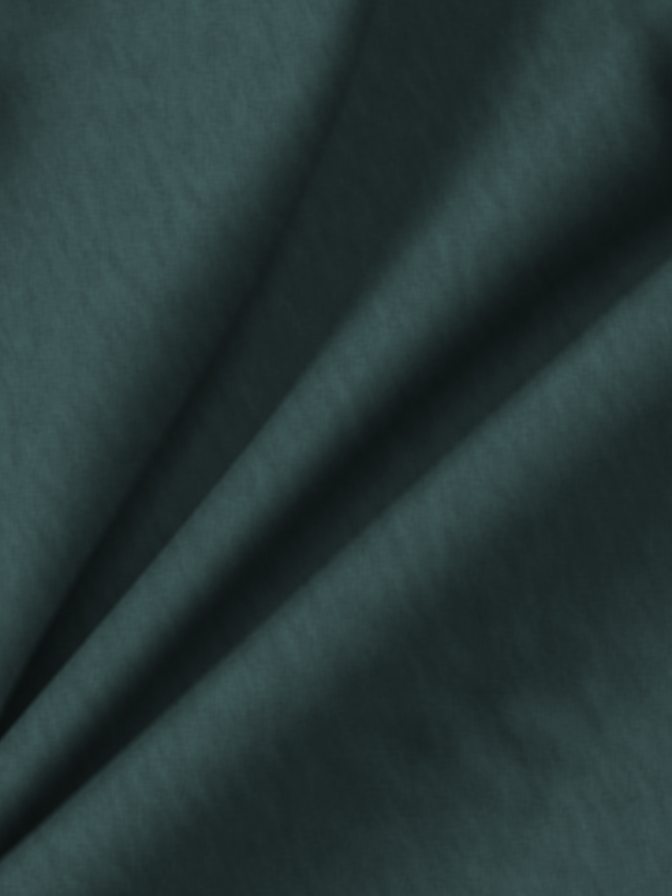
Write a Shadertoy shader that draws this texture.

```glsl
// Draped dark teal cloth with diagonal folds fanning out from the lower left.

// Fold lines: x position at heights 0, 1/3, 2/3 and 1 (canvas height = 1)
const vec4 LEFT_FOLD_END  = vec4(-0.085, 0.071, 0.273, 0.417);
const vec4 MID_FOLD_START = vec4(-0.147, 0.137, 0.402, 0.599);
const vec4 MID_FOLD_RIDGE = vec4(-0.187, 0.113, 0.413, 0.713);
const vec4 MID_FOLD_END   = vec4(-0.060, 0.252, 0.592, 1.122);
const vec4 LOW_FOLD_START = vec4(-0.046, 0.324, 0.695, 1.110);

const vec3  CLOTH_TINT    = vec3(0.71, 1.0, 0.995);
const float CRINKLE_DEPTH = 0.13;
const float WRINKLE_DEPTH = 0.16;
const float GRAIN_DEPTH   = 0.07;

// Cubic through four evenly spaced heights
float foldX(vec4 k, float y) {
    float s = 3.0 * y;
    float d1 = k.y - k.x;
    float d2 = k.z - 2.0 * k.y + k.x;
    float d3 = k.w - 3.0 * k.z + 3.0 * k.y - k.x;
    return k.x + s * (d1 + (s - 1.0) * (d2 / 2.0 + (s - 2.0) * d3 / 6.0));
}

// Approximate signed distance, positive to the lower right of the line
float foldDistance(vec4 k, vec2 p) {
    float h = 0.01;
    float slope = (foldX(k, p.y + h) - foldX(k, p.y - h)) / (2.0 * h);
    return (p.x - foldX(k, p.y)) / sqrt(1.0 + slope * slope);
}

vec2 hashGradient(vec2 cell) {
    vec3 q = fract(vec3(cell.xyx) * vec3(0.1031, 0.1030, 0.0973));
    q += dot(q, q.yzx + 33.33);
    return fract((q.xx + q.yz) * q.zy) * 2.0 - 1.0;
}

float gradientNoise(vec2 p) {
    vec2 i = floor(p), f = fract(p);
    vec2 u = f * f * f * (f * (f * 6.0 - 15.0) + 10.0);
    vec2 e = vec2(0.0, 1.0);
    float low  = mix(dot(hashGradient(i), f),
                     dot(hashGradient(i + e.yx), f - e.yx), u.x);
    float high = mix(dot(hashGradient(i + e.xy), f - e.xy),
                     dot(hashGradient(i + e.yy), f - e.yy), u.x);
    return mix(low, high, u.y);
}

float softSpot(vec2 p, vec2 center, vec2 radius) {
    vec2 q = (p - center) / radius;
    return exp(-dot(q, q));
}

mat2 rotation(float angle) {
    float c = cos(angle), s = sin(angle);
    return mat2(c, -s, s, c);
}

float clothLight(vec2 p) {
    float leftEnd  = foldDistance(LEFT_FOLD_END, p);
    float midStart = foldDistance(MID_FOLD_START, p);
    float midRidge = foldDistance(MID_FOLD_RIDGE, p);
    float midEnd   = foldDistance(MID_FOLD_END, p);
    float lowStart = foldDistance(LOW_FOLD_START, p);
    float upper = smoothstep(0.5, 0.95, p.y);

    // Left fold: broad light face rolling into shadow
    float roll = 0.055 + 0.075 * softSpot(p, vec2(p.x, 0.62), vec2(1.0, 0.24));
    float left = mix(0.125, 0.325, smoothstep(-0.012, roll, -leftEnd));
    left -= 0.045 * smoothstep(0.16, 0.42, -leftEnd);
    left *= 1.0 - 0.35 * softSpot(p, vec2(-0.01, 0.88), vec2(0.05, 0.09));
    left *= 1.0 - 0.22 * softSpot(p, vec2(0.05, 1.02), vec2(0.05, 0.05));

    // Upper valley: deepest under the left fold and toward the gather
    float valley = mix(0.095, 0.16, smoothstep(0.0, 0.05, leftEnd + 0.04 * upper));
    valley *= mix(0.6, 1.0, smoothstep(0.15, 0.5, p.y));

    // Middle fold: lit upper edge, shaded underside
    float across = midStart / max(midStart - midEnd, 0.001);
    float middle = mix(0.255, 0.31, smoothstep(0.0, 0.22, across));
    middle = mix(middle, 0.095, smoothstep(0.36, 1.0, across));
    float ridgeShade = 1.0 - smoothstep(-0.015, 0.025, midRidge);
    middle *= 1.0 - 0.13 * ridgeShade * smoothstep(0.56, 0.72, p.y);
    vec2 corner = rotation(0.3) * (p - vec2(0.748, 0.91));
    middle *= 1.0 - 0.48 * softSpot(corner, vec2(0.0), vec2(0.032, 0.085));

    // Narrow lower valley
    float gap = mix(0.088, 0.165, smoothstep(0.0, 0.065, midEnd));
    gap *= mix(0.72, 1.0, smoothstep(0.0, 0.25, p.y));

    // Lower fold, its hollow, then the flat cloth at lower right
    float lower = mix(0.235, 0.31, smoothstep(0.0, 0.024, lowStart));
    lower = mix(lower, 0.16, smoothstep(0.03, 0.14, lowStart));
    lower += 0.135 * smoothstep(0.18, 0.44, lowStart);

    // Stack the layers from upper left to lower right
    float light = mix(left, valley, smoothstep(-0.005, 0.008, leftEnd));
    float edgeBlur = mix(0.004, 0.034, upper);
    light = mix(light, middle, smoothstep(-edgeBlur, edgeBlur, midStart));
    light = mix(light, gap, smoothstep(-0.008, 0.008, midEnd));
    return mix(light, lower, smoothstep(-0.005, 0.006, lowStart));
}

void mainImage(out vec4 fragColor, in vec2 fragCoord) {
    vec2 p = fragCoord / iResolution.y;
    float light = clothLight(p);

    // Slanted crinkles, loose wrinkles at lower right, and fine weave
    vec2 slanted = rotation(0.42) * p;
    float crinkle = gradientNoise(slanted * vec2(65.0, 24.0))
                  + 0.5 * gradientNoise(slanted * vec2(120.0, 55.0) + 7.0);
    float wrinkle = gradientNoise(rotation(0.65) * p * vec2(22.0, 13.0) + 3.0)
                  * softSpot(p, vec2(0.54, 0.21), vec2(0.20, 0.13));
    float grain = gradientNoise(p * vec2(240.0, 90.0))
                + gradientNoise(p * vec2(90.0, 240.0) + 19.0);
    light *= 1.0 + CRINKLE_DEPTH * crinkle + 2.0 * WRINKLE_DEPTH * wrinkle + GRAIN_DEPTH * grain;

    fragColor = vec4(CLOTH_TINT * light, 1.0);
}
```
